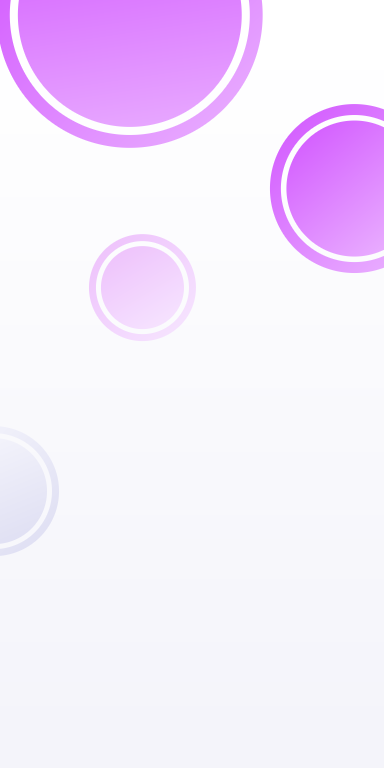
Give the GLSL for this background, as a WebGL 2 fragment shader.

```glsl
#version 300 es
precision highp float;
// Four ringed discs floating on a pale vertical gradient.
// Each disc is a distance function cut into a rim, a clear gap and a core,
// with rim and core shaded by linear gradients; lengths are in canvas widths.

#define SKY_TOP vec3(1.0)
#define SKY_BOTTOM vec3(0.955, 0.955, 0.980)
#define ORCHID_DEEP vec3(0.835, 0.385, 1.0)
#define ORCHID_SOFT vec3(0.905, 0.650, 1.0)
#define PINK_DEEP vec3(0.935, 0.770, 0.988)
#define PINK_SOFT vec3(0.962, 0.885, 0.998)
#define LILAC_PALE vec3(0.955, 0.955, 0.985)
#define LILAC_DEEP vec3(0.880, 0.880, 0.955)

uniform vec2 u_resolution;
out vec4 fragColor;

// Antialiased coverage of a disc, one pixel wide at its edge
float cover(float dist, float radius) {
    return clamp((radius - dist) * u_resolution.x + 0.5, 0.0, 1.0);
}

// Linear gradient across the unit disc along a direction
vec3 shade(vec2 q, vec2 dir, vec3 from, vec3 to) {
    return mix(from, to, clamp(0.5 + 0.5 * dot(q, normalize(dir)), 0.0, 1.0));
}

// radii: rim, gap and core; coreDir: gradient direction inside the core
void disc(inout vec3 color, vec2 p, vec2 center, vec3 radii,
          vec2 coreDir, vec3 from, vec3 to) {
    vec2 d = p - center;
    float dist = length(d);
    vec3 rim = shade(d / radii.x, vec2(1.0, -1.1), from, to);
    vec3 core = shade(d / radii.z, coreDir, from, to);
    float rimMask = cover(dist, radii.x) - cover(dist, radii.y);
    color = mix(color, rim, rimMask);
    color = mix(color, core, cover(dist, radii.z));
}

void main() {
    vec2 uv = gl_FragCoord.xy / u_resolution;
    // Isotropic coordinates, with the top edge held at y = 2
    vec2 p = gl_FragCoord.xy / u_resolution.x;
    p.y += 2.0 - u_resolution.y / u_resolution.x;

    vec3 color = mix(SKY_BOTTOM, SKY_TOP, clamp(uv.y / 0.95, 0.0, 1.0));

    // Large disc cut by the top edge
    disc(color, p, vec2(0.338, 1.961), vec3(0.346, 0.3125, 0.2915),
         vec2(0.15, -1.0), mix(ORCHID_DEEP, ORCHID_SOFT, -0.1), ORCHID_SOFT);
    // Medium disc cut by the right edge
    disc(color, p, vec2(0.923, 1.509), vec3(0.220, 0.1915, 0.1771),
         vec2(0.8, -1.0), ORCHID_DEEP, mix(ORCHID_DEEP, ORCHID_SOFT, 1.1));
    // Small pink disc
    disc(color, p, vec2(0.371, 1.251), vec3(0.1393, 0.1211, 0.1081),
         vec2(0.6, -1.0), PINK_DEEP, PINK_SOFT);
    // Faint lilac disc cut by the left edge
    disc(color, p, vec2(-0.0156, 0.721), vec3(0.1693, 0.1510, 0.1380),
         vec2(0.4, -1.0), LILAC_PALE, LILAC_DEEP);

    fragColor = vec4(color, 1.0);
}
```
